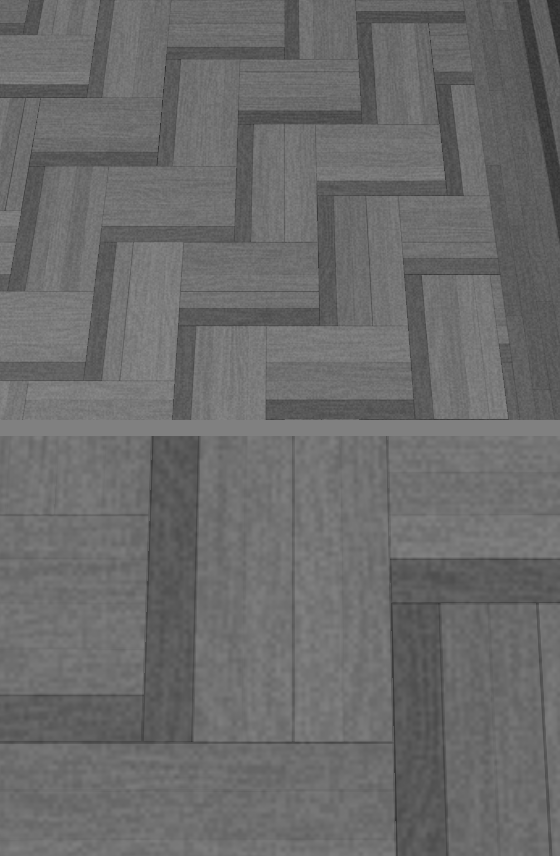
Top: the whole. Bottom: its middle third, enlarged.
A Shadertoy shader for this texture:

```glsl
// Grey parquet floor: herringbone blocks with a dark edge strip, seen in perspective beside a plank border.

const float LEN = 1.6; // block length, for a block width of 1

float hash(vec2 p) {
    vec3 q = fract(p.xyx * 0.1031);
    q += dot(q, q.yzx + 33.33);
    return fract((q.x + q.y) * q.z);
}

float noise(vec2 p) {
    vec2 i = floor(p), f = fract(p);
    f = f * f * (3.0 - 2.0 * f);
    return mix(mix(hash(i), hash(i + vec2(1, 0)), f.x),
               mix(hash(i + vec2(0, 1)), hash(i + 1.0), f.x), f.y);
}

// Fine fibres and wavy growth rings; x runs along the wood, y across it
float woodGrain(vec2 p, float seed) {
    p += 37.0 * seed;
    float fibre = noise(p * vec2(4.0, 55.0)) - 0.5;
    float warp = noise(p * vec2(1.6, 5.0));
    float ring = abs(fract(p.y * 11.0 + warp * 3.5) - 0.5) * 2.0 - 0.5;
    return 0.032 * fibre + 0.04 * ring * noise(p * vec2(1.8, 3.0) + 9.0);
}

// Dark hairline that keeps its weight when thinner than a pixel
float hairline(float d, float halfWidth, float px) {
    float r = max(halfWidth, 0.5 * px);
    return (1.0 - smoothstep(r - 0.5 * px, r + 0.5 * px, abs(d))) * halfWidth / r;
}

// Strip 0 is the dark edge, the other four are light
float stripTone(float k, vec2 id) {
    k = clamp(k, 0.0, 4.0);
    float h = hash(id * 7.0 + vec2(k, 3.0 * k));
    return k < 0.5 ? -0.118 + 0.03 * h : 0.05 * (h - 0.5);
}

float blockShade(vec2 along, vec2 id, float px) {
    float s = along.y * 5.0, k = floor(s + 0.5);
    float shade = mix(stripTone(k - 1.0, id), stripTone(k, id),
                      smoothstep(-4.0 * px, 4.0 * px, s - k));
    shade += 0.025 * (hash(id + 5.0) - 0.5);
    shade += woodGrain(along, hash(id * 3.0 + clamp(floor(s), 0.0, 4.0)));
    // Seams between strips vary from faint to open cracks
    float crack = 0.01 + 0.13 * pow(hash(id * 5.0 + k), 8.0);
    shade -= hairline((s - k) / 5.0, 0.006, px) * (k == 1.0 ? 0.06 : crack);
    // Joint around the block
    vec2 edge = min(along, vec2(LEN, 1.0) - along);
    return shade - 0.06 * hairline(min(edge.x, edge.y), 0.006, px);
}

// Each lattice cell holds an upright block and a level one to its right
float herringbone(vec2 p, float px) {
    vec2 cell = floor(vec2((p.x + p.y) * 0.5, (p.x - p.y) * 0.5 / LEN));
    float shade = 0.0;
    for (int i = -1; i <= 0; i++)
    for (int j = 0; j <= 1; j++) {
        vec2 id = cell + vec2(i, j);
        vec2 q = p - vec2(id.x + LEN * id.y, id.x - LEN * id.y);
        vec2 upright = q.yx, level = vec2(q.x - 1.0, 1.0 - q.y);
        vec2 size = vec2(LEN, 1.0);
        if (all(greaterThanEqual(upright, vec2(0))) && all(lessThan(upright, size)))
            shade = blockShade(upright, id, px);
        if (all(greaterThanEqual(level, vec2(0))) && all(lessThan(level, size)))
            shade = blockShade(level, id + 61.0, px);
    }
    return shade;
}

// Long staggered planks, x measured from the inner side of the border
float borderTone(vec2 p, float px) {
    float s = p.x / 0.1875, column = floor(s);
    float run = p.y / 1.9 + hash(vec2(column, 4.0));
    float tone = 0.345 + 0.04 * hash(vec2(column, floor(run)) + 17.0);
    tone += 0.7 * woodGrain(p.yx, hash(vec2(column, floor(run))));
    tone -= 0.025 * hairline((s - floor(s + 0.5)) * 0.1875, 0.006, px);
    tone -= 0.02 * hairline((run - floor(run + 0.5)) * 1.9, 0.006, px);
    // Dark gap, pale outer strip, then shadow
    float gap = smoothstep(-px, px, p.x - 0.76);
    float outer = smoothstep(-px, px, p.x - 0.93);
    float shadow = smoothstep(-px, px, p.x - 1.18);
    tone = mix(tone, 0.22 + 0.03 * noise(p * vec2(50, 3)), gap);
    tone = mix(tone, 0.37 + woodGrain(p.yx, 0.3), outer);
    return mix(tone, 0.20, shadow);
}

void mainImage(out vec4 fragColor, in vec2 fragCoord) {
    vec2 uv = vec2(fragCoord.x, iResolution.y - fragCoord.y) / iResolution.y;

    // Project the canvas onto the floor plane, y pointing towards the viewer
    float v = (uv.y - 0.5764) / (0.1601 + 0.0511 * uv.y);
    float depth = 1.0 - 0.0511 * v;
    vec2 ground = vec2((uv.x * depth - 0.2378 + 0.0347 * v) / 0.1997, v);
    float px = depth / (0.1997 * iResolution.y);

    // Light falls off towards the far side
    float tone = 0.432 + 0.045 * uv.y - 0.012 * uv.x + herringbone(ground, px);
    float inner = ground.x - 4.72;
    tone = mix(tone, borderTone(vec2(inner, v), px), smoothstep(-px, px, inner));
    tone -= 0.03 * hairline(inner, 0.007, px);

    // Fine speckle over everything
    tone += 0.06 * (noise(uv * 260.0) - 0.5);
    fragColor = vec4(vec3(tone), 1.0);
}
```
